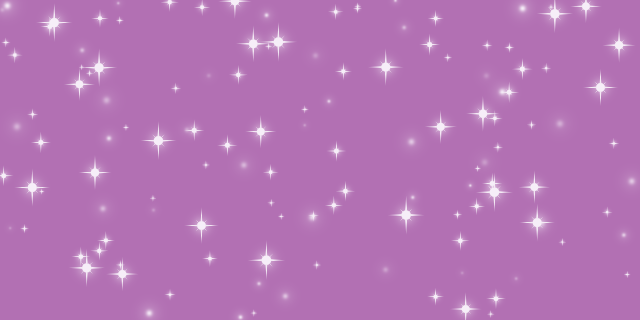
Give the GLSL for this background, as a Shadertoy shader.

```glsl
// Plum backdrop strewn with pale eight-pointed sparkles and soft round lights.
// One loop scatters four families by a jittered low-discrepancy sequence;
// each sparkle joins a disc, tapering spikes and a Gaussian glow.

vec3 hash3(float n) {
    vec3 p = fract(n * vec3(0.1031, 0.1130, 0.0973) + 0.37);
    p += dot(p, p.yzx + 33.33);
    return fract((p.xxy + p.yzz) * p.zyx);
}

// Pixel coverage of a thin spike along x, tapering to both ends
float spike(vec2 p, float len, float width, float pixel) {
    float taper = max(1.0 - abs(p.x) / len, 0.0);
    float halfWidth = width * pow(taper, 1.4);
    float low = max(p.y - 0.5 * pixel, -halfWidth);
    float high = min(p.y + 0.5 * pixel, halfWidth);
    return clamp((high - low) / pixel, 0.0, 1.0);
}

float sparkle(vec2 p, float len, float pixel) {
    float r = length(p);
    vec2 diagonal = vec2(p.x + p.y, p.y - p.x) * 0.70711;
    float width = 0.0016 + 0.055 * len;
    float cross4 = max(spike(p, len * 0.94, width, pixel),
                       spike(p.yx, len, width, pixel));
    float short4 = max(spike(diagonal, len * 0.54, width * 0.8, pixel),
                       spike(diagonal.yx, len * 0.54, width * 0.8, pixel));
    float disc = 1.0 - smoothstep(-pixel, pixel, r - 0.25 * len);
    float glow = 0.45 * exp(-r * r / (0.2 * len * len));
    return max(max(disc, 0.95 * cross4), max(0.85 * short4, glow));
}

// Blurred light with a bright heart and a wide faint halo
float softLight(vec2 p, float radius, float strength) {
    float q = dot(p, p) / (radius * radius);
    return strength * (0.8 * exp(-q) + 0.2 * exp(-q * 0.1));
}

void mainImage(out vec4 fragColor, in vec2 fragCoord) {
    float pixel = 1.0 / iResolution.y;
    vec2 uv = fragCoord * pixel;
    vec2 canvas = vec2(iResolution.x * pixel, 1.0);
    float dark = 1.0;

    for (int i = 0; i < 130; i++) {
        float n = float(i);
        vec3 rnd = hash3(n + 1.0);
        vec2 spot = fract(n * vec2(0.75488, 0.56984) + 0.2 * rnd.xy);
        vec2 p = uv - spot * canvas;

        // Large, medium and small sparkles, then soft lights
        float light;
        if (i < 26)      light = sparkle(p, mix(0.052, 0.064, rnd.z), pixel);
        else if (i < 56) light = sparkle(p, mix(0.026, 0.036, rnd.z), pixel);
        else if (i < 92) light = sparkle(p, mix(0.010, 0.020, rnd.z), pixel);
        else             light = softLight(p, mix(0.004, 0.011, rnd.z),
                                           mix(0.25, 1.0, rnd.x));
        dark *= 1.0 - light;
    }

    vec3 plum = vec3(0.698, 0.439, 0.702);
    vec3 paleLilac = vec3(0.965, 0.935, 0.972);
    fragColor = vec4(mix(paleLilac, plum, dark), 1.0);
}
```
